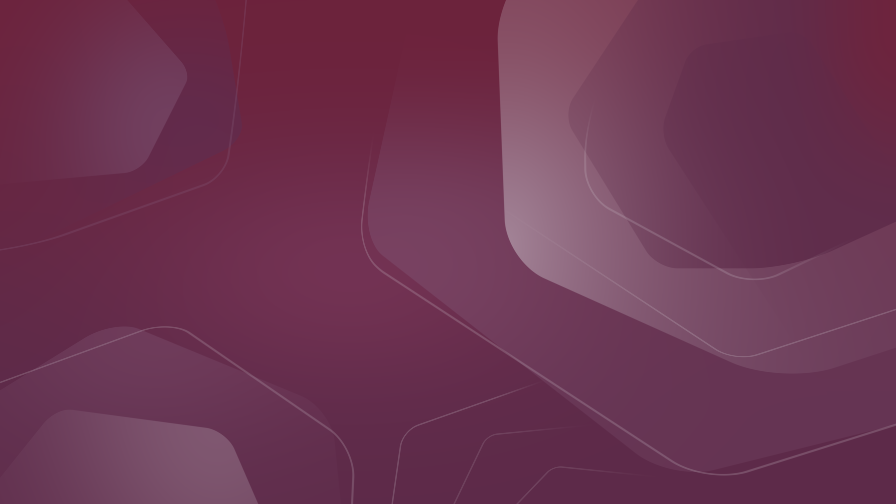
A WebGL 1 fragment shader for this background:

```glsl
precision highp float;

uniform vec2 u_resolution;

// Signed distance to the outward side of the edge from a to b
float edge(vec2 p, vec2 a, vec2 b) {
  vec2 e = normalize(b - a);
  return dot(p - a, vec2(-e.y, e.x));
}

// Convex panel bounded by four consecutive edges, with rounded corners
float panel(vec2 p, vec2 a, vec2 b, vec2 c, vec2 d, vec2 e, float r) {
  vec4 s = vec4(edge(p, a, b), edge(p, b, c), edge(p, c, d), edge(p, d, e)) + r;
  float inner = max(max(s.x, s.y), max(s.z, s.w));
  return min(inner, 0.0) + length(max(s, 0.0)) - r;
}

float fill(float d) {
  float aa = 3.0 / u_resolution.y;
  return 1.0 - smoothstep(-aa, aa, d);
}

float stroke(float d) {
  float aa = 4.32 / u_resolution.y;
  return 1.0 - smoothstep(0.003, 0.006 + aa, abs(d));
}

// Soft spot that fades away from its center
float glow(vec2 p, vec2 center, vec2 falloff) {
  vec2 q = (p - center) * falloff;
  return exp(-dot(q, q));
}

void main() {
  // The canvas is 4.32 units high, with y pointing down
  vec2 p = gl_FragCoord.xy / u_resolution.y * 4.32;
  p.y = 4.32 - p.y;

  vec3 wine = vec3(0.425, 0.135, 0.235);
  vec3 plum = vec3(0.365, 0.165, 0.285);
  vec3 rose = vec3(0.46, 0.205, 0.335);
  vec3 mist = vec3(0.78, 0.73, 0.77);
  vec3 mauve = vec3(0.50, 0.33, 0.45);

  // Backdrop
  vec3 color = mix(wine, plum, smoothstep(0.2, 3.6, p.y));
  color = mix(color, rose, 0.85 * glow(p, vec2(3.0, 2.3), vec2(0.55, 1.0)));
  color = mix(color, plum, 0.6 * glow(p, vec2(6.5, 1.6), vec2(0.8, 0.7)));

  // Upper left panels
  float d = panel(p, vec2(0.0, 2.3), vec2(1.0, 1.8), vec2(2.11, 1.28),
    vec2(1.89, -0.05), vec2(1.5, -0.6), 0.2);
  color = mix(color, vec3(0.36, 0.18, 0.32), fill(d) * 0.6 * glow(p, vec2(1.6, 1.0), vec2(0.8, 1.1)));
  d = panel(p, vec2(0.0, 1.58), vec2(1.21, 1.47), vec2(1.65, 0.6),
    vec2(1.12, -0.02), vec2(0.6, -0.6), 0.12);
  color = mix(color, mauve, fill(d) * 0.5 * glow(p, vec2(1.45, 1.1), vec2(1.1, 0.9)));
  d = panel(p, vec2(-0.4, 2.18), vec2(0.08, 2.18), vec2(1.93, 1.52),
    vec2(2.16, 0.0), vec2(2.17, -0.4), 0.17);
  color = mix(color, mauve, 0.32 * stroke(d));

  // Lower left panels
  d = panel(p, vec2(2.95, 4.6), vec2(2.84, 3.5), vec2(0.9, 2.7),
    vec2(0.0, 3.26), vec2(-0.6, 3.63), 0.25);
  color = mix(color, mauve, fill(d) * (0.06 + 0.32 * glow(p, vec2(1.2, 2.9), vec2(0.7, 1.0))));
  d = panel(p, vec2(2.4, 4.75), vec2(1.94, 3.69), vec2(0.45, 3.49),
    vec2(0.1, 3.9), vec2(-0.2, 4.3), 0.15);
  color = mix(color, mist, fill(d) * 0.27 * glow(p, vec2(1.9, 3.9), vec2(0.75, 0.7)));
  d = panel(p, vec2(3.0, 4.7), vec2(3.04, 3.83), vec2(1.4, 2.7),
    vec2(0.0, 3.21), vec2(-0.6, 3.43), 0.22);
  color = mix(color, mist, 0.24 * stroke(d));

  // Wide central panel and its outline
  d = panel(p, vec2(3.45, 0.0), vec2(3.3, 0.7), vec2(3.01, 1.98),
    vec2(5.75, 4.12), vec2(7.68, 3.64), 0.3);
  float reveal = smoothstep(0.2, 1.9, p.y);
  color = mix(color, mauve, fill(d) * reveal * (0.24 + 0.22 * glow(p, vec2(3.7, 2.2), vec2(0.7))));
  d = panel(p, vec2(3.18, 1.1), vec2(3.03, 1.8), vec2(3.02, 2.16),
    vec2(6.06, 4.15), vec2(7.68, 3.64), 0.28);
  color = mix(color, mist, 0.25 * stroke(d) * smoothstep(1.1, 1.9, p.y));

  // Bright right panel, lit from its lower left corner
  float bright = panel(p, vec2(4.7, -0.45), vec2(4.25, -0.06), vec2(4.34, 2.24),
    vec2(6.7, 3.3), vec2(7.68, 2.98), 0.32);
  float light = 0.56 * exp(-0.8 * length((p - vec2(4.35, 2.1)) * vec2(0.8, 0.45)));
  color = mix(color, mist, fill(bright) * light);

  // Dark panels nested in the bright one
  d = panel(p, vec2(5.6, -0.2), vec2(4.82, 0.98), vec2(5.63, 2.3),
    vec2(6.8, 2.3), vec2(7.68, 1.9), 0.15);
  vec3 shade = mix(plum, wine, smoothstep(6.6, 7.7, p.x) * smoothstep(2.0, 0.3, p.y));
  color = mix(color, shade, fill(d) * mix(0.22, 0.85, smoothstep(4.8, 7.2, p.x)));
  d = panel(p, vec2(7.3, 0.9), vec2(6.88, 0.26), vec2(5.92, 0.4),
    vec2(5.65, 1.15), vec2(6.2, 2.0), 0.12);
  color = mix(color, plum, fill(d) * 0.4 * glow(p, vec2(6.3, 0.8), vec2(0.8)));

  // Outlines over the bright panel
  d = panel(p, vec2(4.0, 1.66), vec2(4.33, 1.88), vec2(6.3, 3.17),
    vec2(7.68, 2.72), vec2(8.2, 2.55), 0.22);
  color = mix(color, mist, 0.26 * stroke(d) * fill(4.33 - p.x) * smoothstep(4.0, 6.0, p.x));
  d = panel(p, vec2(5.2, 0.6), vec2(5.01, 0.95), vec2(5.02, 1.68),
    vec2(6.45, 2.46), vec2(7.35, 2.03), 0.2);
  color = mix(color, mist, 0.24 * stroke(d) * smoothstep(0.8, 1.5, p.y) * smoothstep(7.4, 6.4, p.x));

  // Outlines along the lower edge, fading to the right
  d = panel(p, vec2(5.6, 2.88), vec2(4.55, 3.25), vec2(3.42, 3.65),
    vec2(3.3, 4.4), vec2(3.25, 4.8), 0.17);
  color = mix(color, mist, 0.24 * stroke(d) * smoothstep(4.7, 4.2, p.x));
  d = panel(p, vec2(6.0, 3.52), vec2(5.0, 3.62), vec2(4.15, 3.7),
    vec2(3.86, 4.32), vec2(3.6, 4.85), 0.1);
  color = mix(color, mist, 0.16 * stroke(d) * smoothstep(5.1, 4.2, p.x));
  d = panel(p, vec2(6.5, 4.15), vec2(5.6, 4.06), vec2(4.74, 3.97),
    vec2(4.4, 4.32), vec2(3.9, 4.85), 0.08);
  color = mix(color, mist, 0.16 * stroke(d) * smoothstep(5.7, 4.7, p.x));

  gl_FragColor = vec4(color, 1.0);
}
```
